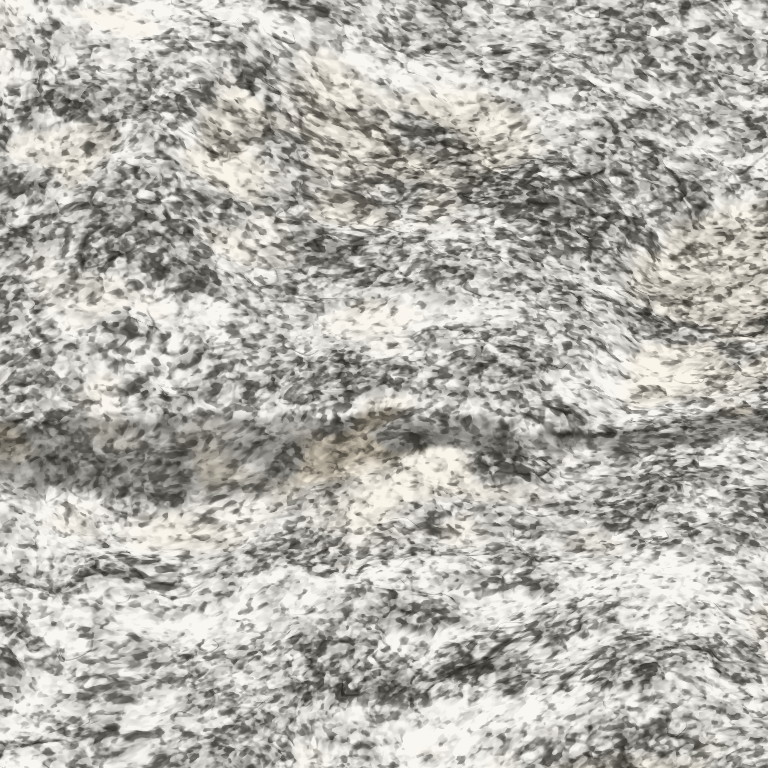
Reproduce this texture procedurally as a WebGL 1 fragment shader.

```glsl
precision highp float;
// Weathered pale granite: folded ledges, dark mineral specks, cracks and one shaded recess.
// Layered sines bend the bedding; cellular noise at several scales gives the patches,
// grains and cracks, all summed into one tone that is tinted from warm grey to off-white.

uniform vec2 u_resolution;

const float BASE_TONE = 0.865;
const float PATCH_CONTRAST = 0.15;
const float GRAIN_CONTRAST = 0.62;
const float SPECK_DEPTH = 0.37;
const float CRACK_DEPTH = 0.22;
const float LEDGE_COUNT = 5.0;
const float LEDGE_DEPTH = 0.17;
const float RECESS_TONE = 0.56;
const vec3 WARM_GREY = vec3(0.008, 0.0, -0.022);
const vec3 OCHRE_STAIN = vec3(1.01, 0.97, 0.90);

vec3 hash3(vec2 cell) {
  vec3 h = fract(cell.xyx * vec3(0.1031, 0.1030, 0.0973));
  h += dot(h, h.yzx + 33.33);
  return fract((h.xxy + h.yzz) * h.zyx);
}

// x: blended random value of the nearby cells, y: distance gap at the cell border.
vec2 cells(vec2 p, float sharpness) {
  vec2 corner = floor(p);
  vec2 local = p - corner;
  float nearest = 8.0, second = 8.0, total = 0.0, weights = 0.0;
  for (int j = -1; j <= 1; j++) {
    for (int i = -1; i <= 1; i++) {
      vec2 offset = vec2(float(i), float(j));
      vec3 h = hash3(corner + offset);
      float d = length(offset + h.xy - local);
      float w = exp(-sharpness * d * d);
      total += w * h.z;
      weights += w;
      second = min(second, max(nearest, d));
      nearest = min(nearest, d);
    }
  }
  return vec2(total / weights, second - nearest);
}

// Bedding coordinates: strata fan out to the right and ripple gently.
vec2 foldBedding(vec2 p, vec2 wobble) {
  float fan = 0.30 * (p.y - 0.4) * p.x;
  float ripple = 0.022 * sin(5.0 * p.x + 4.0 * p.y) + 0.012 * sin(13.0 * p.x - 7.0 * p.y + 1.0);
  return p + vec2(0.0, fan + ripple) + 0.04 * wobble;
}

// Height above the recess centre line (x) and the recess half height (y).
vec2 recessShape(vec2 p, float rough) {
  float narrowing = smoothstep(0.36, 0.66, p.x);
  float seam = 0.435 - 0.015 * cos(12.0 * (p.x - 0.76));
  float centre = mix(0.408, seam, narrowing) + 0.022 * rough;
  return vec2(p.y - centre, mix(0.045, 0.012, narrowing));
}

void main() {
  vec2 p = gl_FragCoord.xy / u_resolution.y;

  // Bend the domain, coarse first and then fine.
  vec2 wobble = vec2(cells(p * 5.0 + 31.0, 5.0).x, cells(p * vec2(5.0, 7.0) + 57.0, 5.0).x) - 0.5;
  vec2 bed = foldBedding(p, wobble);
  float broad = cells(bed * vec2(3.2, 6.5) + 11.0, 5.0).x - 0.5;
  float clump = cells(bed * vec2(13.0, 21.0) + 5.0, 6.0).x - 0.5;
  vec2 lumps = cells(bed * vec2(34.0, 46.0) + 0.25 * clump + 83.0, 7.0);
  float lump = lumps.x - 0.5;
  vec2 fine = bed + 0.008 * vec2(lump, clump);

  // Ledges: each bulge darkens downwards, then breaks to a bright crest.
  float layer = fract(bed.y * LEDGE_COUNT + 0.35 * clump + 0.14 * lump + 0.85);
  float exposed = smoothstep(-0.25, 0.15, 0.6 * broad + 0.6 * wobble.x);
  float shade = exp(-3.6 * layer) * smoothstep(0.0, 0.05, layer) * exposed;
  float crest = smoothstep(0.68, 0.95, layer) * (1.0 - smoothstep(0.97, 1.0, layer)) * exposed;

  // Grains from lumps down to fine grit.
  float midGrain = cells(fine * vec2(72.0, 96.0) + 19.0, 7.0).x - 0.5;
  vec2 grit = fine + 0.004 * vec2(midGrain, lump);
  float smallGrain = cells(grit * vec2(150.0, 195.0) + 43.0, 6.0).x - 0.5;
  float grain = 0.30 * lump + 0.36 * midGrain + 0.34 * smallGrain;

  // Soft-edged dark specks of mixed size gather in shaded patches.
  float flake = cells(grit * vec2(92.0, 132.0) + 71.0, 7.0).x - 0.5;
  float fleck = cells(grit * vec2(165.0, 225.0) + 97.0, 6.0).x - 0.5;
  float speckField = 0.5 + 1.25 * (0.46 * flake + 0.40 * fleck - 0.22 * midGrain);
  float density = clamp(0.47 - 0.55 * broad - 0.65 * clump + 0.6 * shade - 0.3 * crest, 0.0, 1.0);
  float threshold = mix(0.72, 0.38, density);
  float speck = smoothstep(threshold - 0.18, threshold + 0.30, speckField);

  // Long cracks follow the bedding; short ones outline the pale lumps.
  float crackGap = cells(grit * vec2(6.0, 13.0) + 0.5 * vec2(clump, lump) + 23.0, 6.0).y;
  float crack = (1.0 - smoothstep(0.01, 0.08, crackGap)) * smoothstep(-0.05, 0.25, lump - 0.5 * clump);
  float outline = (1.0 - smoothstep(0.02, 0.24, lumps.y)) * smoothstep(0.35, 0.80, density);

  float tone = BASE_TONE + PATCH_CONTRAST * (broad + 0.8 * clump) + GRAIN_CONTRAST * grain;
  tone += 0.08 * crest - LEDGE_DEPTH * shade - SPECK_DEPTH * speck;
  tone -= CRACK_DEPTH * max(crack, 0.6 * outline);

  // Recess: crisp under the upper lip, fading out on the lower side.
  vec2 recess = recessShape(p, clump + 0.5 * lump);
  float above = recess.x - recess.y;
  float inside = 1.0 - smoothstep(-0.008, 0.006, above);
  inside *= smoothstep(-0.5 * recess.y, 0.3 * recess.y, recess.x + recess.y);
  float hollow = RECESS_TONE + 0.50 * grain + 0.20 * clump - 0.24 * speck;
  tone = mix(tone, hollow, 0.90 * inside);
  float lip = exp(-pow((above - 0.015) / 0.010, 2.0));
  float crease = exp(-pow(above / 0.005, 2.0)) * smoothstep(-0.35, 0.2, lump + broad);
  tone += 0.10 * lip - 0.20 * crease;

  // Soften the extremes, tint, and stain a few patches.
  tone = min(tone, 0.88 + 0.7 * (tone - 0.88));
  tone = clamp(max(tone, 0.40 + 0.7 * (tone - 0.40)), 0.18, 0.97);
  float stain = smoothstep(0.15, 0.45, wobble.y + 0.6 * clump) * (0.35 + 0.5 * inside);
  vec3 stone = (tone + WARM_GREY) * mix(vec3(1.0), OCHRE_STAIN, stain);
  gl_FragColor = vec4(stone, 1.0);
}
```
